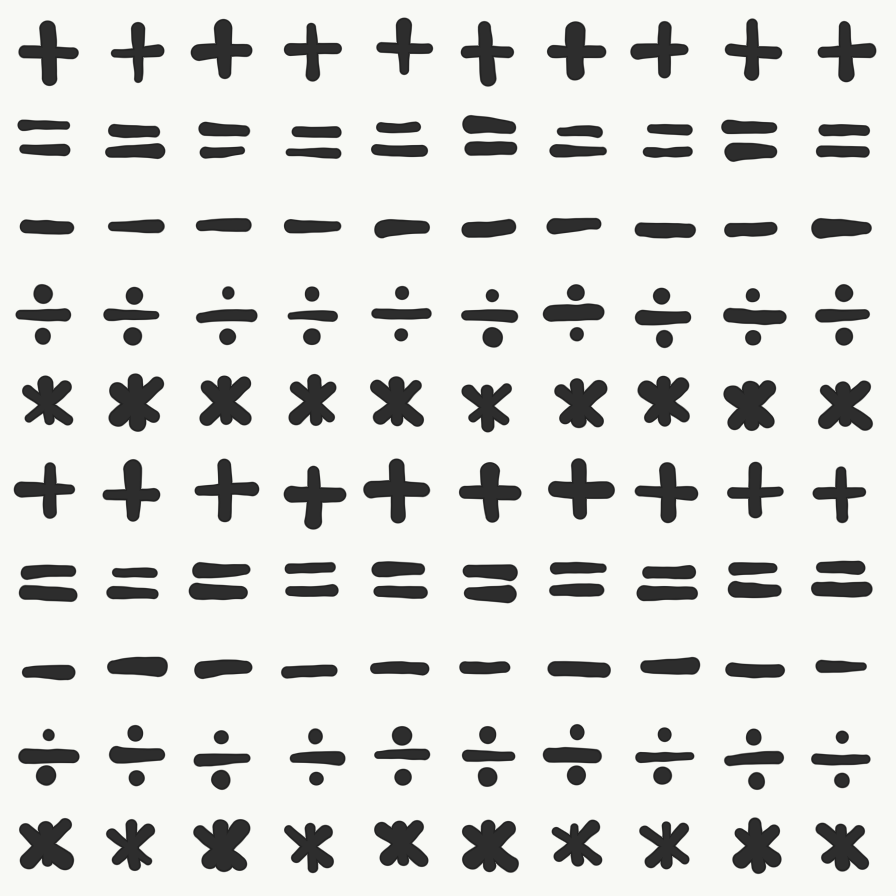
Reproduce this pattern procedurally as a WebGL 1 fragment shader.

```glsl
precision highp float;

uniform vec2 u_resolution;

const float COUNT = 10.0;
const float PITCH = 0.0986;
const vec2 FIRST_CENTRE = vec2(0.0525, 0.0565);
const vec3 PAPER = vec3(0.973, 0.976, 0.961);
const vec3 INK = vec3(0.176);
const vec3 INK_RIM = vec3(0.13);

float hash(vec2 cell, float seed) {
  vec3 q = fract(vec3(cell + 3.7, seed * 7.31 + 1.9) * vec3(0.1031, 0.1030, 0.0973));
  q += dot(q, q.yzx + 33.33);
  return fract((q.x + q.y) * q.z);
}

// Random value from -1 to 1
float jitter(vec2 cell, float seed) {
  return hash(cell, seed) * 2.0 - 1.0;
}

float valueNoise(vec2 p, float seed) {
  vec2 i = floor(p);
  vec2 f = fract(p);
  f = f * f * (3.0 - 2.0 * f);
  float low = mix(hash(i, seed), hash(i + vec2(1.0, 0.0), seed), f.x);
  float high = mix(hash(i + vec2(0.0, 1.0), seed), hash(i + 1.0, seed), f.x);
  return mix(low, high, f.y);
}

// Round-ended stroke that tapers and bows between its ends
float taperedStroke(vec2 p, vec2 a, vec2 b, float radiusA, float radiusB, float bow) {
  vec2 axis = b - a;
  vec2 normal = normalize(vec2(-axis.y, axis.x));
  float t = clamp(dot(p - a, axis) / dot(axis, axis), 0.0, 1.0);
  vec2 spine = a + axis * t + normal * bow * 4.0 * t * (1.0 - t);
  return length(p - spine) - mix(radiusA, radiusB, t);
}

// Stroke with random ends, thickness and bend
float brush(vec2 p, vec2 a, vec2 b, float radius, vec2 cell, float seed) {
  vec2 along = normalize(b - a);
  vec2 across = vec2(-along.y, along.x);
  a += along * 0.04 * jitter(cell, seed) + across * 0.02 * jitter(cell, seed + 1.0);
  b += along * 0.04 * jitter(cell, seed + 2.0) + across * 0.02 * jitter(cell, seed + 3.0);
  float weight = radius * (1.0 + 0.16 * jitter(cell, seed + 4.0));
  float taper = 0.22 * jitter(cell, seed + 5.0);
  float bow = 0.012 * jitter(cell, seed + 6.0);
  return taperedStroke(p, a, b, weight * (1.0 - taper), weight * (1.0 + taper), bow);
}

float bar(vec2 p, float y, float halfLength, float radius, vec2 cell, float seed) {
  return brush(p, vec2(-halfLength, y), vec2(halfLength, y), radius, cell, seed);
}

float dot2d(vec2 p, float y, vec2 cell, float seed) {
  vec2 centre = vec2(0.02 * jitter(cell, seed), y + 0.015 * jitter(cell, seed + 1.0));
  return length(p - centre) - mix(0.07, 0.118, hash(cell, seed + 2.0));
}

float plusSign(vec2 p, float weight, vec2 cell) {
  float upright = brush(p, vec2(0.0, -0.26), vec2(0.01, 0.26), 0.082 * weight, cell, 10.0);
  return min(upright, bar(p, 0.0, 0.26, 0.072 * weight, cell, 20.0));
}

float equalsSign(vec2 p, float weight, vec2 cell) {
  float upper = bar(p, -0.122, 0.225, 0.07 * weight, cell, 30.0);
  return min(upper, bar(p, 0.122, 0.235, 0.07 * weight, cell, 40.0));
}

float divideSign(vec2 p, float weight, vec2 cell) {
  float dots = min(dot2d(p, -0.245, cell, 60.0), dot2d(p, 0.235, cell, 65.0));
  return min(dots, bar(p, 0.0, 0.255, 0.073 * weight, cell, 70.0));
}

float asteriskSign(vec2 p, float weight, vec2 cell) {
  float radius = 0.077 * weight;
  float d = brush(p, vec2(-0.01, -0.21), vec2(0.01, 0.21), radius, cell, 80.0);
  d = min(d, brush(p, vec2(-0.22, -0.16), vec2(0.21, 0.18), radius, cell, 90.0));
  return min(d, brush(p, vec2(-0.18, 0.16), vec2(0.20, -0.19), radius, cell, 100.0));
}

// Rows cycle through the five signs
float signDistance(vec2 p, vec2 cell) {
  float kind = mod(cell.y, 5.0);
  float weight = 1.0 + 0.2 * jitter(cell, 1.0);
  if (kind < 0.5) return plusSign(p, weight, cell);
  if (kind < 1.5) return equalsSign(p, weight, cell);
  if (kind < 2.5) return bar(p, 0.0, 0.235, 0.077 * weight, cell, 50.0);
  if (kind < 3.5) return divideSign(p, weight, cell);
  return asteriskSign(p, weight, cell);
}

void main() {
  float side = min(u_resolution.x, u_resolution.y);
  vec2 uv = gl_FragCoord.xy / side;
  uv.y = u_resolution.y / side - uv.y;

  // Grid cell, counted from the upper left
  vec2 grid = (uv - FIRST_CENTRE) / PITCH;
  vec2 cell = clamp(floor(grid + 0.5), 0.0, COUNT - 1.0);
  vec2 p = grid - cell - vec2(0.035, 0.03) * vec2(jitter(cell, 2.0), jitter(cell, 3.0));

  // Uneven hand-drawn outline
  float wobble = 0.016 * (valueNoise(grid * 8.0 + 40.0, 4.0) - 0.5);
  float d = (signDistance(p, cell) + wobble) * PITCH;

  // Ink is slightly darker along its rim
  vec3 ink = mix(INK_RIM, INK, smoothstep(0.001, 0.0028, -d));
  float pixel = 1.0 / side;
  float coverage = 1.0 - smoothstep(-0.8 * pixel, 0.8 * pixel, d);
  gl_FragColor = vec4(mix(PAPER, ink, coverage), 1.0);
}
```
